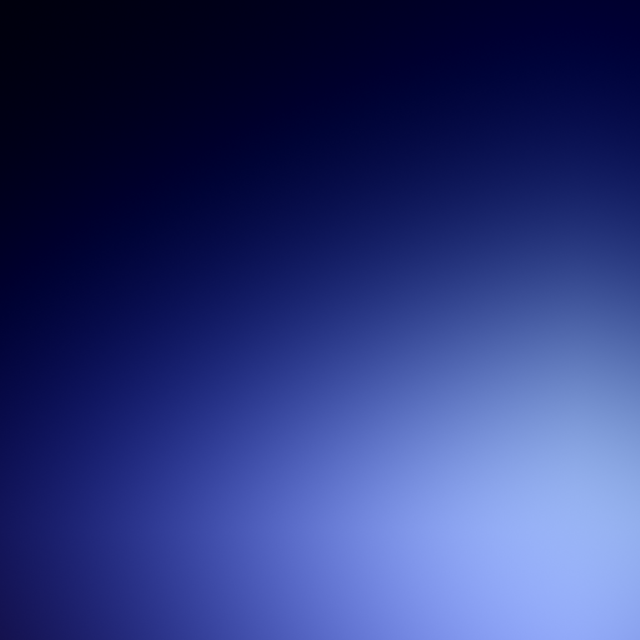
Give the GLSL for this background, as a WebGL 2 fragment shader.

```glsl
#version 300 es
precision highp float;

#define GLOW_CENTER vec2(0.90, 0.17)
#define GLOW_RADIUS vec2(0.66, 0.44)
#define GLOW_POWER 1.5
#define LOWER_STRETCH 0.6
#define GLOW_COLOR vec3(0.625, 0.755, 0.90)
#define FALLOFF vec3(0.93, 0.97, 1.30)
#define NIGHT_COLOR vec3(-0.025, -0.025, 0.035)
#define TEAL_TINT vec3(0.95, 0.97, 0.90)
#define VIOLET_TINT vec3(1.02, 0.96, 1.10)
#define CORNER_BLUE vec3(0.0, 0.0, 0.06)
#define CORNER_PLUM vec3(0.045, 0.01, -0.03)

uniform vec2 u_resolution;
out vec4 fragColor;

float hash(vec2 p) {
    return fract(sin(dot(p, vec2(12.9898, 78.233))) * 43758.5453);
}

// Rounded-diamond distance, stretched below the center
float glowDistance(vec2 uv) {
    vec2 offset = uv - GLOW_CENTER;
    offset.y *= offset.y < 0.0 ? LOWER_STRETCH : 1.0;
    vec2 q = pow(abs(offset) / GLOW_RADIUS, vec2(GLOW_POWER));
    return pow(q.x + q.y, 1.0 / GLOW_POWER);
}

void main() {
    vec2 uv = gl_FragCoord.xy / u_resolution;

    // Each channel fades at its own rate, so the rim turns deep blue
    vec3 reach = glowDistance(uv) / FALLOFF;
    vec3 color = NIGHT_COLOR + GLOW_COLOR * exp(-reach * reach);

    // Teal on the upper right, violet along the lower left
    float violet = smoothstep(-0.5, 0.5, 0.6 * (1.0 - uv.x) - uv.y + 0.2);
    color *= mix(TEAL_TINT, VIOLET_TINT, violet);

    // Faint color in two corners
    color += CORNER_BLUE * uv.x * uv.y * uv.y;
    color += CORNER_PLUM * pow((1.0 - uv.x) * (1.0 - uv.y), 3.0);

    // Dither against banding
    color += (hash(floor(uv * 512.0)) - 0.5) / 255.0;
    fragColor = vec4(clamp(color, 0.0, 1.0), 1.0);
}
```
